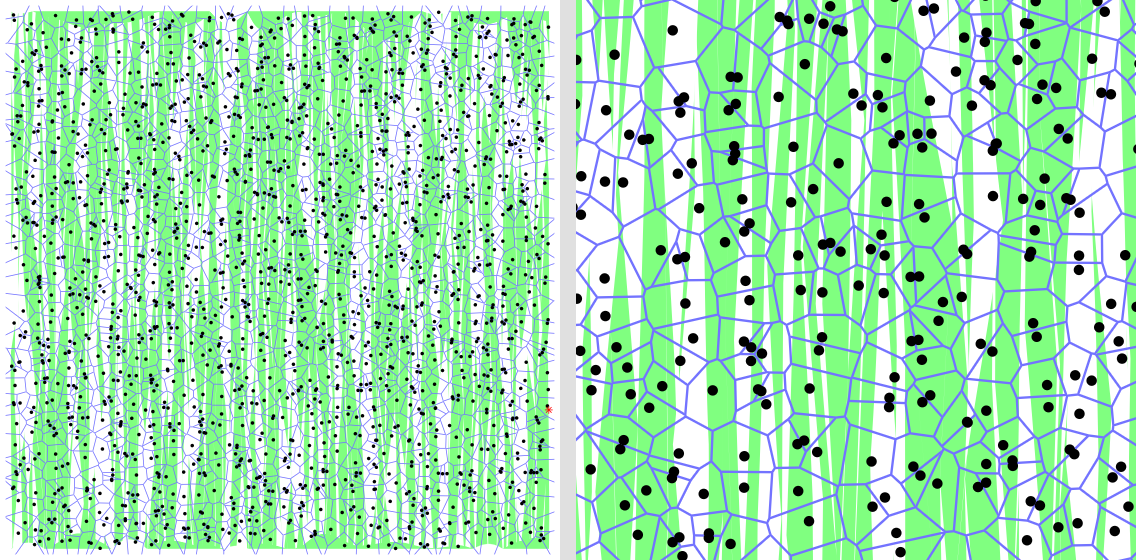
Left, the full canvas; right, a detail of the centre.
Give the GLSL for this pattern, as a Shadertoy shader.

```glsl
// Voronoi diagram with black sites over a green field cut by tall white slivers.
// Slivers are piecewise linear strips, cells come from a two-pass search of a
// jittered grid, and every shape is antialiased by its coverage of one pixel.

const vec3 WHITE = vec3(1.0);
const vec3 GREEN = vec3(0.5, 1.0, 0.5);
const vec3 BLUE  = vec3(0.45, 0.45, 1.0);
const vec3 BLACK = vec3(0.0);
const vec3 RED   = vec3(1.0, 0.0, 0.0);

const float FIELD_MARGIN = 0.02;    // border around field and sites
const float LINE_MARGIN  = 0.01;    // border around the cell edges
const float SITE_GRID    = 32.0;    // grid cells per side
const int   MAX_SITES    = 3;       // sites per grid cell
const float CLUSTERING   = 0.45;    // pull of extra sites to the first one
const float DOT_RADIUS   = 0.0031;
const float LINE_HALF    = 0.0007;
const float SLIVERS      = 90.0;    // slivers across the canvas
const float SLIVER_WIDTH = 2.4;     // widest sliver, in sliver spacings
const float SLIVER_SWAY  = 0.7;     // sideways drift, in sliver spacings
const float KNOT_STEP    = 0.15;    // height between bends
const float CAP_DEPTH    = 0.09;    // reach of solid patches at top and bottom
const vec2  MARK_POS     = vec2(0.98, 0.268);
const float MARK_RADIUS  = 0.007;

vec2 hash2(vec2 p) {
    uvec2 q = uvec2(ivec2(p) + 4096) * uvec2(1597u, 3571u);
    uint n = (q.x ^ q.y) * 747796u + q.x * 2891u + q.y;
    n = (n ^ (n >> 15u)) * 73244475u;
    n = (n ^ (n >> 13u)) * 73244475u;
    n ^= n >> 16u;
    return vec2(n & 65535u, n >> 16u) / 65536.0;
}

float gradientDot(vec2 cell, vec2 offset, vec2 f) {
    return dot(hash2(cell + offset) * 2.0 - 1.0, f - offset);
}

float gradientNoise(vec2 p) {
    vec2 i = floor(p), f = fract(p), u = f * f * (3.0 - 2.0 * f);
    float low  = mix(gradientDot(i, vec2(0, 0), f), gradientDot(i, vec2(1, 0), f), u.x);
    float high = mix(gradientDot(i, vec2(0, 1), f), gradientDot(i, vec2(1, 1), f), u.x);
    return mix(low, high, u.y);
}

// Share of a pixel at signed distance d from the axis of a strip.
float stripCoverage(float d, float halfWidth, float px) {
    return clamp((min(d + 0.5 * px, halfWidth) - max(d - 0.5 * px, -halfWidth)) / px, 0.0, 1.0);
}

float inside(float d, float px) { return clamp(0.5 + d / px, 0.0, 1.0); }

// Sway and width of a sliver at one of its bends.
vec2 sliverKnot(float id, float knot) {
    vec2 r = hash2(vec2(id, knot));
    return vec2((r.x * 2.0 - 1.0) * SLIVER_SWAY, SLIVER_WIDTH * pow(r.y, 4.0));
}

float greenField(vec2 uv, float px) {
    float x = uv.x * SLIVERS, green = 1.0;
    float swell = clamp(1.0 + 0.6 * gradientNoise(uv * vec2(14.0, 5.0) + 40.0), 0.6, 1.3);
    for (int k = -3; k <= 3; k++) {
        float id = floor(x) + float(k);
        float t = uv.y / KNOT_STEP + hash2(vec2(id, 900.0)).x * 7.0;
        vec2 s = mix(sliverKnot(id, floor(t)), sliverKnot(id, floor(t) + 1.0), fract(t));
        green *= 1.0 - stripCoverage(x - id - 0.5 - s.x, 0.5 * s.y * swell, px * SLIVERS);
    }
    // Solid green and white patches along the top and bottom
    float edge = min(uv.y, 1.0 - uv.y) - FIELD_MARGIN;
    float patchNoise = gradientNoise(vec2(uv.x * 11.0, uv.y * 4.0 + 70.0));
    green = max(green, inside(CAP_DEPTH * (patchNoise + 0.12) - edge, px));
    green *= 1.0 - inside(-CAP_DEPTH * (patchNoise + 0.12) - edge, px);
    // Outline of the field, slightly ragged at the sides
    float side = min(uv.x, 1.0 - uv.x) - FIELD_MARGIN;
    side -= 0.006 * gradientNoise(vec2(floor(uv.x * 2.0) * 9.0, uv.y * 5.0));
    return green * inside(min(side, edge), px);
}

// Site n of a grid cell; far away if the cell has no such site.
vec2 sitePosition(vec2 cell, int n) {
    bool outside = any(lessThan(cell, vec2(0.0))) || any(greaterThanEqual(cell, vec2(SITE_GRID)));
    float chance = hash2(cell + 300.0).x;
    if (outside || (n == 1 && chance > 0.5) || (n == 2 && chance > 0.2)) return vec2(1e3);
    vec2 first = hash2(cell), own = hash2(cell + 100.0 * float(n));
    return cell + mix(own, first, n == 0 ? 0.0 : CLUSTERING);
}

// Distances to the nearest site (x) and to the cell edge (y), in grid cells.
vec2 voronoi(vec2 p) {
    vec2 base = floor(p), nearest = vec2(1e3);
    float best = 1e6, edge = 1e3;
    for (int i = 0; i < 25 * MAX_SITES; i++) {
        vec2 site = sitePosition(base + vec2(i % 5 - 2, (i / 5) % 5 - 2), i / 25);
        float d = dot(site - p, site - p);
        if (d < best) { best = d; nearest = site; }
    }
    for (int i = 0; i < 25 * MAX_SITES; i++) {
        vec2 site = sitePosition(base + vec2(i % 5 - 2, (i / 5) % 5 - 2), i / 25);
        vec2 gap = site - nearest;
        if (dot(gap, gap) > 1e-6) edge = min(edge, dot(0.5 * (site + nearest) - p, normalize(gap)));
    }
    return vec2(sqrt(best), edge);
}

void mainImage(out vec4 fragColor, in vec2 fragCoord) {
    float px = 1.0 / min(iResolution.x, iResolution.y);
    vec2 uv = fragCoord / iResolution.xy;
    vec3 color = mix(WHITE, GREEN, greenField(uv, px));

    // Cell edges and sites
    float cellSize = (1.0 - 2.0 * FIELD_MARGIN) / SITE_GRID;
    vec2 cells = voronoi((uv - FIELD_MARGIN) / cellSize) * cellSize;
    vec2 frame = min(uv, 1.0 - uv) - LINE_MARGIN;
    color = mix(color, BLUE, stripCoverage(cells.y, LINE_HALF, px) * inside(min(frame.x, frame.y), px));
    color = mix(color, BLACK, inside(DOT_RADIUS - cells.x, px));

    // Red asterisk with four crossing strokes
    vec2 m = uv - MARK_POS;
    for (int i = 0; i < 4; i++) {
        float a = 0.785398 * float(i);
        float across = dot(m, vec2(-sin(a), cos(a)));
        color = mix(color, RED, stripCoverage(across, LINE_HALF, px) * inside(MARK_RADIUS - length(m), px));
    }
    fragColor = vec4(color, 1.0);
}
```
